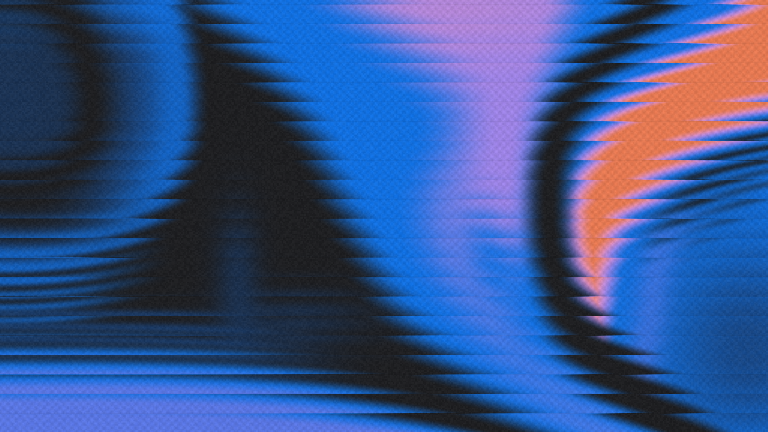
This background is drawn by a Shadertoy shader. Its source:

```glsl
// Flowing bands of ink, blue, violet and orange seen through ribbed glass.
// Each horizontal rib stretches the view vertically; the bands are smooth
// curves x(v) and rings, finished with a fine dot mesh and sine-hash grain.

const vec3 INK    = vec3(0.120, 0.122, 0.132);
const vec3 NAVY   = vec3(0.100, 0.265, 0.490);
const vec3 BLUE   = vec3(0.070, 0.435, 0.870);
const vec3 PERI   = vec3(0.350, 0.460, 0.880);
const vec3 VIOLET = vec3(0.610, 0.510, 0.890);
const vec3 PINK   = vec3(0.860, 0.550, 0.740);
const vec3 ORANGE = vec3(0.890, 0.470, 0.320);

float hash(vec2 p) {
    return fract(sin(dot(p, vec2(12.9898, 78.233))) * 43758.5453);
}

float bump(float x, float width) {
    return exp(-x * x / (width * width));
}

float glow(vec2 p, vec2 center, vec2 size) {
    vec2 d = (p - center) / size;
    return exp(-dot(d, d));
}

// Smooth curve through five values spaced evenly over v = 0..1
float curve(float v, float k[5]) {
    float s = clamp(v, -0.1, 1.1) * 4.0;
    int i = clamp(int(floor(s)), 0, 3);
    float t = s - float(i);
    float b = k[i], c = k[i + 1];
    float a = i > 0 ? k[max(i - 1, 0)] : 2.0 * b - c;
    float d = i < 3 ? k[min(i + 2, 4)] : 2.0 * c - b;
    return b + 0.5 * t * (c - a + t * (2.0*a - 5.0*b + 4.0*c - d
             + t * (3.0 * (b - c) + d - a)));
}

// Approximate signed distance to a curve, positive on its right
float side(vec2 p, float k[5]) {
    float slope = (curve(p.y + 0.02, k) - curve(p.y - 0.02, k)) / 0.04;
    return (p.x - curve(p.y, k)) / sqrt(1.0 + slope * slope);
}

// Middle field: blue with a violet plume, cut by the dark diagonal
vec3 middleField(vec2 p) {
    float left  = side(p, float[5](0.80, 1.03, 0.99, 1.10, 1.32));
    float right = side(p, float[5](1.33, 1.26, 1.23, 1.20, 1.42));
    float plume = smoothstep(-0.08, 0.12, left) * (1.0 - smoothstep(-0.07, 0.05, right));
    vec2 hollow = vec2(p.x - 0.35 * (p.y - 0.60), p.y);
    plume *= 1.0 - 0.9 * glow(hollow, vec2(1.14, 0.61), vec2(0.07, 0.13));
    plume *= 1.0 - 0.35 * smoothstep(0.55, 0.85, p.y);
    vec3 col = mix(BLUE, VIOLET, plume);
    col = mix(col, PINK, 0.35 * plume * glow(p, vec2(1.05, 0.0), vec2(0.3, 0.12)));
    float diagonal = side(p, float[5](0.48, 0.69, 0.810, 0.95, 1.22));
    float haze = 0.45 * glow(p, vec2(0.55, 0.63), vec2(0.05, 0.14))
               + 0.40 * glow(p, vec2(0.68, 0.74), vec2(0.16, 0.06));
    return mix(mix(INK, NAVY, haze), col, smoothstep(-0.06, 0.055, diagonal));
}

// Left lobe: nested rings of blue and ink
vec3 leftLobe(vec3 col, vec2 p) {
    float height = p.y < 0.25 ? 0.66 : 0.42;
    float r = length(vec2(p.x / 0.47, (p.y - 0.25) / height));
    vec3 ring = mix(NAVY, BLUE, 0.70 * bump(r - 0.87, 0.13));
    ring = mix(ring, BLUE, 0.6 * (1.0 - smoothstep(-0.02, 0.14, p.y)));
    ring = mix(ring, INK, bump(r - 0.46, 0.15));
    ring = mix(ring, INK, 0.45 * (1.0 - smoothstep(0.2, 0.45, r)));
    ring = mix(ring, INK, 0.8 * glow(p, vec2(0.06, 0.48), vec2(0.20, 0.08)));
    col = mix(col, ring, 1.0 - smoothstep(0.90, 1.04, r));
    float streak = bump(r - 1.11, 0.07) * (1.0 - smoothstep(0.1, 0.42, p.x));
    return mix(col, BLUE, 0.65 * streak * smoothstep(0.5, 0.6, p.y));
}

// Bottom wedge: navy fringe and blue rim warming to periwinkle
vec3 bottomWedge(vec3 col, vec2 p) {
    float depth = p.y - 0.80 - 0.2 * pow(p.x / 1.04, 3.0);
    float fringe = bump(depth + 0.04, 0.035) * (1.0 - smoothstep(0.4, 0.9, p.x));
    col = mix(col, NAVY, 0.7 * fringe);
    col = mix(col, BLUE, smoothstep(-0.03, 0.07, depth));
    return mix(col, PERI, smoothstep(0.03, 0.13, depth));
}

// Right swirl: ink band, glowing crescent, then a streaked blue body
vec3 rightSwirl(vec3 col, vec2 p) {
    float band = side(p, float[5](1.51, 1.315, 1.27, 1.335, 1.56));
    float inner = side(p, float[5](2.60, 1.80, 1.47, 1.40, 1.36));
    vec3 body = mix(BLUE, NAVY, 0.9 * glow(p, vec2(1.74, 0.80), vec2(0.20, 0.25)));
    body = mix(body, PERI, 0.5 * bump(inner - 0.10, 0.04) * smoothstep(0.45, 0.6, p.y));
    float fade = 1.0 - smoothstep(0.42, 0.62, p.y);
    body = mix(body, INK, 0.85 * fade * bump(inner - 0.065, 0.028));
    body = mix(body, INK, 0.50 * fade * bump(inner - 0.145, 0.028));
    float heat = min(band - 0.045 - 0.22 * max(0.5 - p.y, 0.0), -inner);
    body = mix(body, VIOLET, smoothstep(-0.030, 0.015, heat));
    body = mix(body, PINK, smoothstep(0.000, 0.032, heat));
    body = mix(body, ORANGE, smoothstep(0.015, 0.055, heat));
    col = mix(col, body, smoothstep(-0.01, 0.01, band));
    float width = 0.042 + 0.020 * smoothstep(0.6, 0.9, p.y);
    return mix(INK, col, smoothstep(width - 0.035, width + 0.035, abs(band)));
}

void mainImage(out vec4 fragColor, in vec2 fragCoord) {
    vec2 uv = fragCoord / iResolution.xy;
    vec2 p = vec2(uv.x * 1.77778, 1.0 - uv.y);

    // Ribbed glass: a saw-tooth shift with a smoothed jump
    float rib = fract(p.y * 22.19 - 0.257);
    float soft = 22.19 / iResolution.y;
    float saw = rib - smoothstep(1.0 - soft, 1.0, rib);
    vec2 q = vec2(p.x, p.y + (saw - 0.5) * 0.09);

    vec3 col = middleField(q);
    col = leftLobe(col, q);
    col = bottomWedge(col, q);
    col = rightSwirl(col, q);

    // Rib seams, dot mesh and grain
    col *= 1.0 - 0.05 * smoothstep(0.90, 1.0, rib);
    vec2 mesh = p * 108.0 * 3.14159;
    col *= 1.0 + 0.05 * cos(mesh.x) * cos(mesh.y);
    col += 0.035 * (hash(floor(p * 288.0)) - 0.5);
    fragColor = vec4(clamp(col, 0.0, 1.0), 1.0);
}
```
